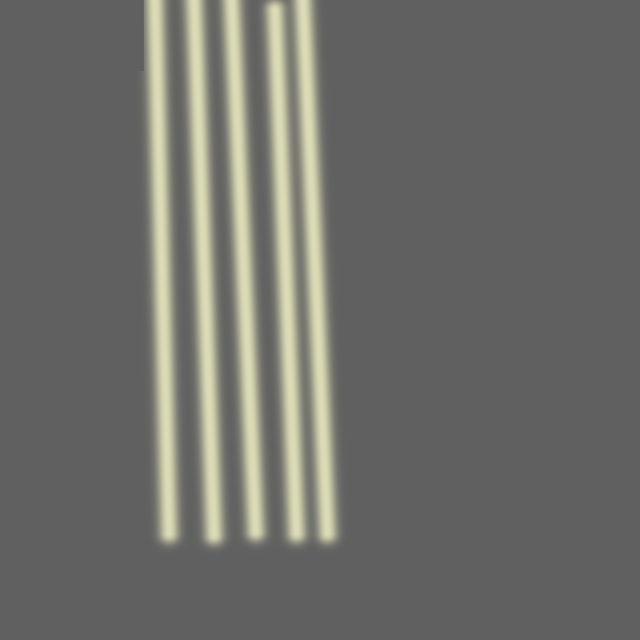
Give the GLSL for this background, as a WebGL 1 fragment shader.

```glsl
precision highp float;
// Five soft, pale, slightly leaning strokes on a flat grey ground.
// Each stroke is the distance to a segment passed through a bell-shaped
// falloff; the glow of the leftmost one is cut off near the upper edge.

uniform vec2 u_resolution;

const vec3 GROUND = vec3(0.377);
const vec3 STROKE = vec3(0.860, 0.860, 0.712);

const int STROKE_COUNT = 5;
const float SOFT_RADIUS = 0.0157;  // distance at which the glow falls to 1/e
const float FALLOFF_POWER = 2.2;   // above 2 flattens the bright core

// Stroke ends: upper x, upper y, lower x, lower y
const vec4 STROKE_A = vec4(0.2422, 1.0000, 0.2643, 0.1667);
const vec4 STROKE_B = vec4(0.3034, 1.0000, 0.3346, 0.1640);
const vec4 STROKE_C = vec4(0.3620, 1.0000, 0.3997, 0.1693);
const vec4 STROKE_D = vec4(0.4297, 0.9844, 0.4635, 0.1667);
const vec4 STROKE_E = vec4(0.4733, 1.0000, 0.5117, 0.1667);

// Right and lower sides of the region where the glow is hidden
const vec2 CUT_CORNER = vec2(0.2246, 0.8893);

float segmentDistance(vec2 p, vec2 a, vec2 b) {
  vec2 along = b - a;
  float t = clamp(dot(p - a, along) / dot(along, along), 0.0, 1.0);
  return length(p - a - along * t);
}

float softStroke(vec2 p, vec4 ends) {
  float d = segmentDistance(p, ends.xy, ends.zw);
  return exp(-pow(d / SOFT_RADIUS + 1e-5, FALLOFF_POWER));
}

vec4 strokeEnds(int index) {
  if (index == 0) return STROKE_A;
  if (index == 1) return STROKE_B;
  if (index == 2) return STROKE_C;
  if (index == 3) return STROKE_D;
  return STROKE_E;
}

void main() {
  vec2 p = gl_FragCoord.xy / u_resolution;
  vec2 pixel = 1.0 / u_resolution;

  // Blend overlapping glows without exceeding full strength
  float uncovered = 1.0;
  for (int i = 0; i < STROKE_COUNT; i++) {
    uncovered *= 1.0 - softStroke(p, strokeEnds(i));
  }
  float glow = 1.0 - uncovered;

  // Sharp cut beside the upper end of the first stroke
  vec2 past = smoothstep(-0.5 * pixel, 0.5 * pixel, p - CUT_CORNER);
  glow *= 1.0 - (1.0 - past.x) * past.y;

  gl_FragColor = vec4(mix(GROUND, STROKE, glow), 1.0);
}
```
